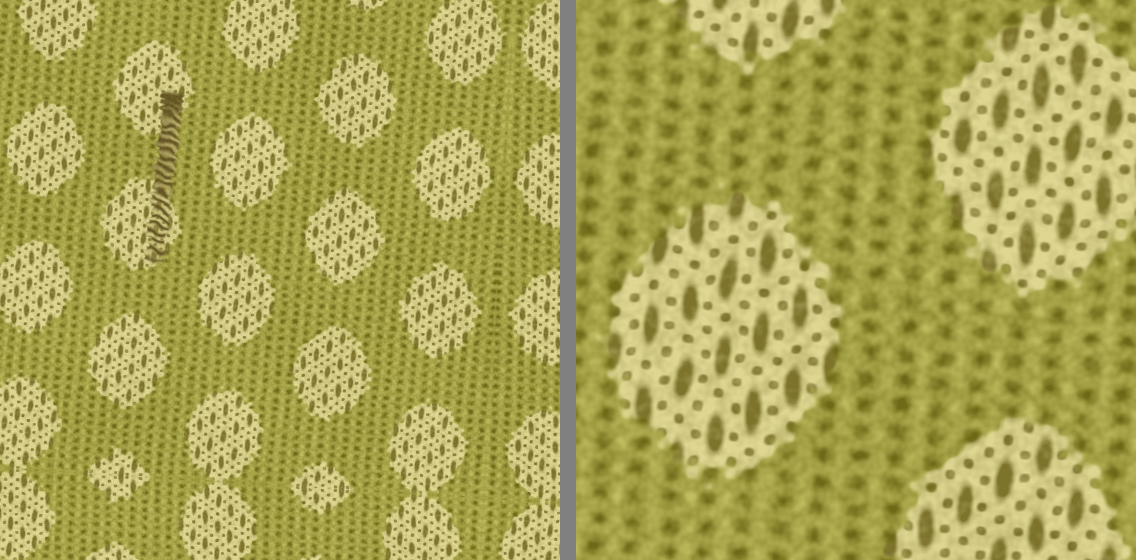
Left, the full canvas; right, a detail of the centre.
This texture is drawn by a Shadertoy shader. Its source:

```glsl
// Green knitted cloth with staggered pale openwork dots and one mended slit.
// A tilted lattice is folded at two mirror seams; cosine waves form the stitches,
// gradient noise loosens them, and a barred strip draws the mend.

const float PI = 3.14159265;
const float TILT = 0.062;                    // rotation of the cloth, radians
const float SHEAR = 0.030;                   // extra lean of the dot columns
const vec2 ORIGIN = vec2(0.444, 0.711);      // centre of one dot
const vec2 SEAM = vec2(0.456, -0.573);       // mirror seams, measured from ORIGIN
const vec2 DOT_CELL = vec2(0.364, 0.245);    // holds two staggered dots
const vec2 DOT_RADIUS = vec2(0.070, 0.084);
const float DOT_FACET = 0.25;                // 0 is an ellipse, 1 a diamond
const vec2 STITCH = vec2(0.0109, 0.0156);    // half column and course pitch
const vec2 BIG_HOLE = vec2(0.50, 0.85);      // eyelet radii, in stitches
const vec2 MEND_TOP = vec2(0.309, 0.831);
const vec2 MEND_END = vec2(0.277, 0.534);
const float MEND_WIDTH = 0.019;              // half width
const float MEND_BARS = 20.0;

const vec3 GREEN_DARK = vec3(0.43, 0.41, 0.09);
const vec3 GREEN_MID = vec3(0.61, 0.60, 0.245);
const vec3 GREEN_LIGHT = vec3(0.76, 0.74, 0.38);
const vec3 PALE_HOLE = vec3(0.49, 0.45, 0.17);
const vec3 PALE_MID = vec3(0.70, 0.67, 0.40);
const vec3 PALE_LIGHT = vec3(0.87, 0.84, 0.57);
const vec3 MEND_DARK = vec3(0.39, 0.33, 0.13);
const vec3 MEND_LIGHT = vec3(0.72, 0.67, 0.41);

vec2 gradient(vec2 cell) {
    float h = fract(sin(dot(cell, vec2(127.1, 311.7))) * 43758.5);
    return vec2(cos(2.0 * PI * h), sin(2.0 * PI * h));
}

// Gradient noise, about -0.7 to 0.7
float noise(vec2 p) {
    vec2 i = floor(p), f = fract(p);
    vec2 w = f * f * f * (f * (f * 6.0 - 15.0) + 10.0);
    vec2 e = vec2(0.0, 1.0);
    float low = mix(dot(gradient(i), f), dot(gradient(i + e.yx), f - e.yx), w.x);
    float high = mix(dot(gradient(i + e), f - e), dot(gradient(i + 1.0), f - 1.0), w.x);
    return mix(low, high, w.y);
}

vec3 ramp(vec3 dark, vec3 middle, vec3 light, float t) {
    t = clamp(t, 0.0, 1.0);
    return t < 0.5 ? mix(dark, middle, 2.0 * t) : mix(middle, light, 2.0 * t - 1.0);
}

// Tilted cloth coordinates, folded at both seams
vec2 clothSpace(vec2 p) {
    float c = cos(TILT), s = sin(TILT);
    vec2 d = p - ORIGIN;
    vec2 q = vec2(c * d.x - s * d.y, s * d.x + c * d.y);
    q.x = SEAM.x - abs(q.x - SEAM.x);
    q.y = SEAM.y + abs(q.y - SEAM.y);
    q.x -= SHEAR * q.y;
    return q;
}

// Distance to one dot centre in dot radii, with slightly faceted sides
float facetLength(vec2 d) {
    d = abs(d / DOT_RADIUS);
    return mix(length(d), d.x + d.y, DOT_FACET);
}

// Distance to the nearest dot centre: 1 on the rim
float dotDistance(vec2 q) {
    vec2 c = q / DOT_CELL;
    return min(facetLength((fract(c + 0.5) - 0.5) * DOT_CELL),
               facetLength((fract(c) - 0.5) * DOT_CELL));
}

// Long eyelets on every full column, climbing one course per step
float bigHole(vec2 s) {
    float k = floor(s.x * 0.5 + 0.5);
    vec2 d = vec2(s.x - 2.0 * k, 3.0 * (fract((s.y - k) / 3.0) - 0.5));
    return 1.0 - smoothstep(0.5, 1.25, length(d / BIG_HOLE));
}

vec3 addMend(vec3 cloth, vec2 p) {
    vec2 axis = MEND_END - MEND_TOP;
    float len = length(axis);
    vec2 dir = axis / len;
    vec2 d = p - MEND_TOP;
    float along = dot(d, dir) / len;
    float side = (d.x * dir.y - d.y * dir.x) / MEND_WIDTH;
    side += 0.5 * noise(p * 55.0);

    // Slanted thread bars, loosening toward the lower end
    float phase = along * MEND_BARS + 0.35 * side + 0.9 * noise(p * 38.0);
    float bar = 0.5 + 0.5 * sin(2.0 * PI * phase);
    float reach = 0.8 + 0.3 * bar;
    float body = 1.0 - smoothstep(reach - 0.2, reach + 0.15, abs(side));
    body *= smoothstep(-0.03, 0.01, along) * (1.0 - smoothstep(0.97, 1.04, along));
    float cover = mix(1.0, 1.0 - 0.8 * bar, smoothstep(0.3, 0.75, along));
    float light = bar * smoothstep(-0.02, 0.18, along) * (0.85 - 0.25 * side);
    vec3 thread = mix(MEND_DARK, MEND_LIGHT, clamp(light + 0.2 * noise(p * 190.0), 0.0, 1.0));
    return mix(cloth, thread, body * cover);
}

void mainImage(out vec4 fragColor, in vec2 fragCoord) {
    vec2 p = fragCoord / iResolution.xy;
    vec2 q = clothSpace(p);

    // Stitch grid: upright grooves crossed by courses, pits where they meet
    vec2 s = q / STITCH + 0.25 * vec2(noise(q * 34.0), noise(q * 34.0 + 17.0));
    float column = cos(PI * s.x);
    float course = cos(2.0 * PI * s.y);
    float weave = 0.42 * column + course * (0.42 * column + 0.16);
    float fuzz = 0.26 * noise(q * 230.0) + 0.28 * noise(q * 95.0);
    float broad = 0.08 * noise(p * 6.0);

    // Ground and openwork
    float groundTone = 0.53 - 0.46 * weave + fuzz + broad;
    vec3 ground = ramp(GREEN_DARK, GREEN_MID, GREEN_LIGHT, groundTone);
    float net = column * abs(column) * course;
    float holes = max(0.85 * smoothstep(0.08, 0.75, net), bigHole(s));
    float paleTone = 0.90 - 0.85 * holes - 0.08 * weave + 0.8 * fuzz + broad;
    vec3 pale = ramp(PALE_HOLE, PALE_MID, PALE_LIGHT, paleTone);

    // Rims stepped by the stitches
    float rim = dotDistance(q) - 1.0 + 0.07 * net + 0.16 * noise(q * 60.0);
    float soft = 0.05 + 8.0 / iResolution.y;
    vec3 color = mix(pale, ground, smoothstep(-soft, soft, rim));

    fragColor = vec4(addMend(color, p), 1.0);
}
```
